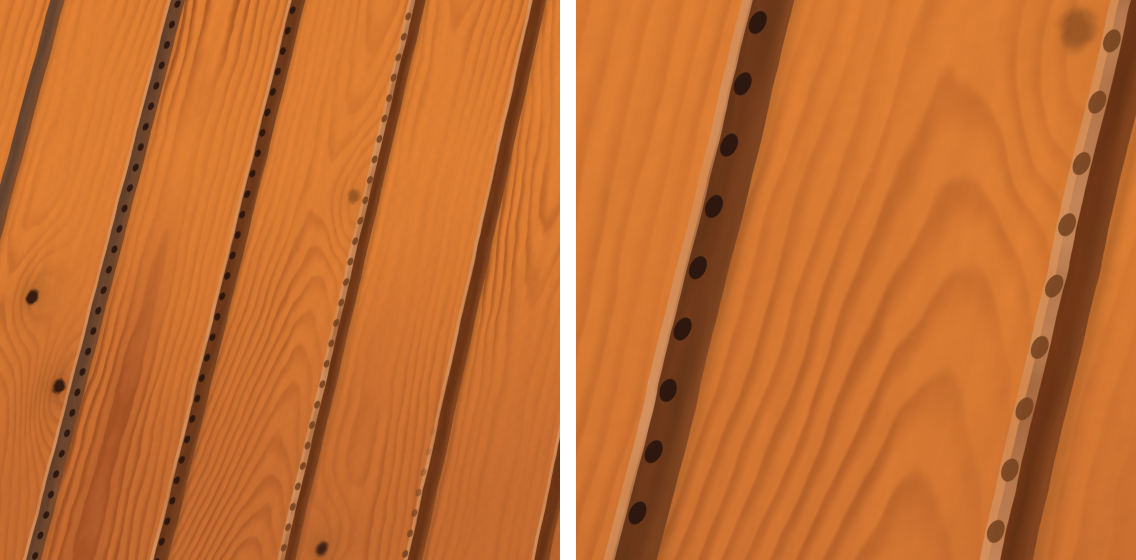
Left: the whole. Right: its middle third, enlarged.
Reproduce this texture procedurally as a Shadertoy shader.

```glsl
// Slanted varnished pine boards with grain and knots, parted by grooves with rows of holes.

const vec3 AMBER = vec3(0.87, 0.495, 0.20);
const vec3 TAN = vec3(0.77, 0.42, 0.19);
const vec3 GRAIN = vec3(0.60, 0.29, 0.12);
const vec3 STAIN = vec3(0.66, 0.33, 0.17);
const vec3 LIP = vec3(0.83, 0.58, 0.39);
const vec3 HOLE = vec3(0.16, 0.08, 0.05);

// Per board: grain centre, saddle height, arch rate, strength.
const vec4 FIGURE[6] = vec4[6](
    vec4(0.5, 0.6, 2.0, 0.35), vec4(0.35, 0.75, 7.0, 0.45),
    vec4(0.4, 0.62, 2.5, 0.9), vec4(0.72, 0.78, 13.0, 0.5),
    vec4(0.35, 0.6, 6.0, 0.4), vec4(0.5, 0.17, 8.0, 0.6));

// Layered sines, each octave turned and bent by the last.
float waves(vec2 p, float seed) {
    float sum = 0.0, amp = 0.5;
    for (int i = 0; i < 4; i++) {
        sum += amp * sin(p.x + seed + 1.3 * sin(p.y + seed * 1.7));
        p = mat2(1.5, 1.1, -1.1, 1.5) * p + sum;
        amp *= 0.55;
    }
    return sum;
}

// Soft-edged strip between two limits.
float band(float x, float lo, float hi, float soft) {
    return smoothstep(lo - soft, lo + soft, x) * (1.0 - smoothstep(hi - soft, hi + soft, x));
}

// Knots in two pairs: x bends the grain, y is the dark core.
vec2 knots(vec2 q, float pitch) {
    vec2 result = vec2(0.0);
    for (int i = 0; i < 4; i++) {
        float pair = float(i / 2), odd = float(i % 2);
        vec2 centre = vec2(0.45 + 0.4 * float(i) + 1.6 * pair,
                           0.47 + 0.18 * pair - odd * (0.16 + 0.47 * pair));
        if (floor(centre.x) != floor(q.x)) continue;
        vec2 d = (q - centre) * vec2(pitch, 1.0);
        float r = length(d * vec2(1.0, 0.8)) + 0.002 * waves(d * 160.0, float(i));
        float depth = mix(1.0, 0.3 + 0.4 * odd, pair);
        result.x += 4.5 * exp(-dot(d * vec2(20.0, 9.0), d * vec2(20.0, 9.0)));
        result.y += depth * (1.0 - smoothstep(0.005, 0.014, r));
        result.y += 0.25 * depth * exp(-r * 45.0);
    }
    return result;
}

// Board surface: q.x counts boards, q.y runs along them.
vec3 wood(vec2 q, float pitch) {
    float board = floor(q.x), s = q.x - board, seed = board * 4.7;
    vec4 figure = FIGURE[int(clamp(board + 1.0, 0.0, 5.0))];
    vec2 knot = knots(q, pitch);

    // Hyperbolic rings: straight at the sides, arched at the centre.
    float side = s - figure.x, rise = q.y - figure.y;
    float rings = 15.0 * sqrt(side * side + 0.02) - figure.z * rise * rise
                + 0.55 * waves(vec2(s * 4.0, q.y * 7.0), seed)
                + 0.10 * waves(vec2(s * 16.0, q.y * 35.0), seed) + knot.x;
    float phase = fract(rings);
    float line = smoothstep(0.3, 0.8, phase) * (1.0 - smoothstep(0.82, 1.0, phase));
    float patchy = 0.65 + 0.5 * waves(vec2(s * 5.0, q.y * 4.0), seed + 2.0);
    float show = figure.w * mix(0.35, 1.0, smoothstep(0.08, 0.4, abs(rise)));

    // Light falls off downwards; a fine streak and mottle wear the varnish.
    float light = smoothstep(0.0, 0.75, q.y + 0.06 * waves(q * 5.0, 1.0));
    vec3 color = mix(TAN, AMBER, light);
    float stain = smoothstep(0.7, 0.9, figure.w) * exp(-pow((s - 0.38) / 0.15, 2.0));
    color = mix(color, STAIN, 0.6 * stain * (1.0 - smoothstep(0.3, 0.75, q.y)));
    color = mix(color, GRAIN, clamp(line * show * patchy, 0.0, 0.7));
    color *= 1.0 + 0.02 * waves(vec2(s * 45.0, q.y * 14.0), seed)
                 + 0.012 * waves(q * vec2(50.0, 200.0), seed);
    return mix(color, HOLE, clamp(knot.y, 0.0, 0.92));
}

// Groove over the board: the view slides the holes behind the lip row by row.
vec3 groove(vec3 color, vec2 q, float pitch, float soft) {
    float id = round(q.x);
    float d = q.x - id + 0.004 * waves(vec2(q.y * 40.0, id), id);
    float warm = smoothstep(0.5, 2.5, id);

    vec3 floorColor = mix(vec3(0.40, 0.27, 0.19), vec3(0.42, 0.205, 0.08), warm);
    floorColor = mix(floorColor, vec3(0.56, 0.31, 0.15), 0.6 * smoothstep(0.0, 0.065, d));
    floorColor *= 1.0 + 0.07 * waves(vec2(d * 60.0, q.y * 25.0), id);
    color *= 1.0 - 0.12 * band(d, 0.05, 0.09, 0.03);
    color = mix(color, floorColor, band(d, -0.055, 0.064, soft));

    // Pale lip, widest where the holes cut into it.
    float lipWidth = 0.025 + 0.03 * exp(-2.0 * (id - 3.0) * (id - 3.0));
    float lip = band(d, -0.078, lipWidth - 0.078, soft) * step(0.5, id);
    color = mix(color, LIP, lip * (0.75 + 0.2 * waves(vec2(q.y * 30.0, id), id)));

    // Row of round holes.
    float rows = 27.4;
    vec2 h = vec2((d - 0.04 + 0.03 * id) * pitch, (fract(q.y * rows + id * 0.3) - 0.5) / rows);
    float hole = 1.0 - smoothstep(-soft, soft, (length(h * vec2(1.15, 0.85)) - 0.0058) / pitch);
    float seen = step(0.5, id) * (1.0 - smoothstep(4.0, 4.3, id + q.y));
    vec3 holeColor = mix(HOLE, vec3(0.47, 0.27, 0.13), smoothstep(2.0, 3.0, id));
    return mix(color, holeColor, 0.92 * hole * seen);
}

void mainImage(out vec4 fragColor, in vec2 fragCoord) {
    vec2 uv = fragCoord / iResolution.xy;
    // Slanted boards, slightly wider towards the bottom.
    float pitch = mix(0.2268, 0.215, uv.y);
    vec2 q = vec2((uv.x - mix(-0.168, 0.1016, uv.y)) / pitch, uv.y);
    float soft = 0.8 / (iResolution.x * pitch);
    vec3 color = groove(wood(q, pitch), q, pitch, soft);
    fragColor = vec4(clamp(color, 0.0, 1.0), 1.0);
}
```
